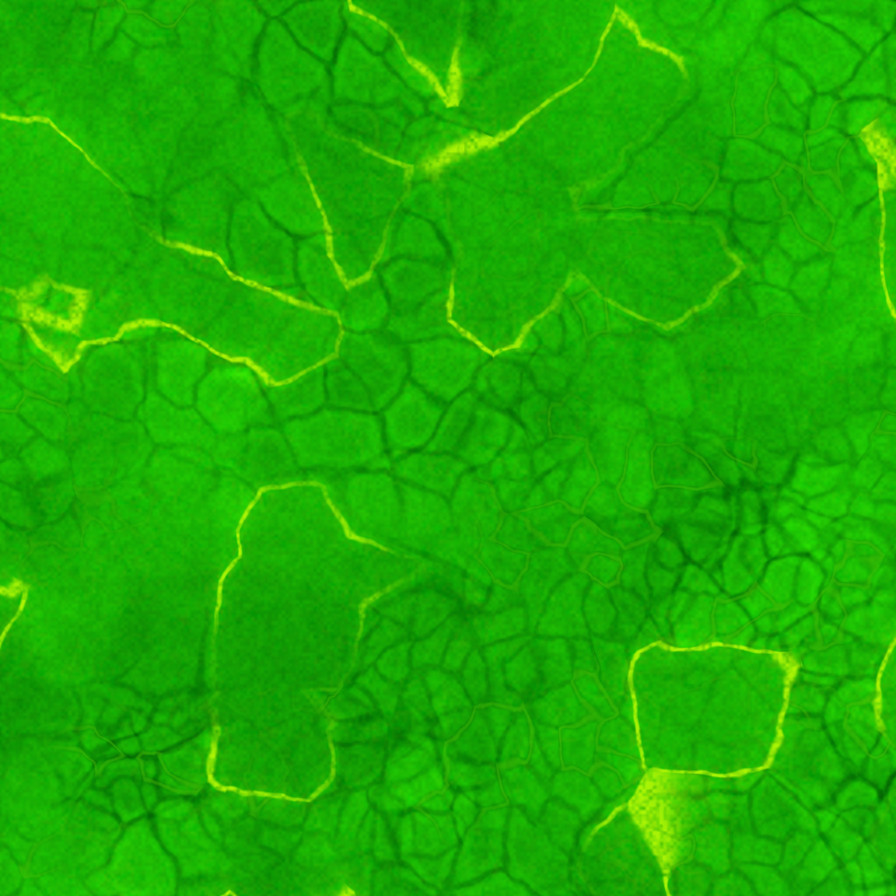
This texture is drawn by a Shadertoy shader. Its source:

```glsl
// Layered green plates: three scales of angular Voronoi cells with dark grooves.
// Randomly raised coarse cells merge into larger plates edged by a glowing
// yellow rim; clouds, wisps and fine grain roughen the surface.

#define PLATE_GRID 8.0
#define CELL_GRID 13.0
#define CHIP_GRID 23.0
#define RAISED_SHARE 0.23
#define STRETCH 1.28
#define RIM_WIDTH 0.0042
#define GROOVE_WIDTH 0.0045
#define GROOVE_DEPTH 0.13
#define GRAIN_AMOUNT 0.11
#define BASE_LEVEL 0.672
#define RIM_COLOR vec3(0.66, 0.95, 0.02)

// Integer hash of a lattice cell, three values in 0..1
vec3 hash3(vec2 cell, int seed) {
    uvec3 v = uvec3(ivec3(ivec2(cell) + 512, seed));
    v = v * 1664525u + 1013904223u;
    v.x += v.y * v.z; v.y += v.z * v.x; v.z += v.x * v.y;
    v ^= v >> 16u;
    v.x += v.y * v.z; v.y += v.z * v.x; v.z += v.x * v.y;
    return vec3(v >> 8u) / 16777216.0;
}

float noise(vec2 p, int seed) {
    vec2 i = floor(p), f = fract(p);
    f = f * f * (3.0 - 2.0 * f);
    float low = mix(hash3(i, seed).x, hash3(i + vec2(1, 0), seed).x, f.x);
    float high = mix(hash3(i + vec2(0, 1), seed).x, hash3(i + vec2(1, 1), seed).x, f.x);
    return mix(low, high, f.y);
}

float fbm(vec2 p, int seed) {
    float sum = 0.0, amp = 0.53;
    for (int i = 0; i < 4; i++) {
        sum += amp * noise(p, seed + i);
        p = p * 2.03 + 7.3;
        amp *= 0.5;
    }
    return sum;
}

// Box-like distance, stretched along one of four directions
float siteDistance(vec2 d, float pick) {
    float angle = floor(pick * 4.0) * 0.785398;
    float c = cos(angle), s = sin(angle);
    d = vec2(c * d.x + s * d.y, c * d.y - s * d.x) * vec2(1.0 / STRETCH, STRETCH);
    return mix(max(abs(d.x), abs(d.y)), length(d), 0.4);
}

// x: distance to cell border, y: signed distance to raised outline, z: cell tint
vec3 cells(vec2 p, float grid, int seed) {
    p *= grid;
    vec2 home = floor(p);
    float nearest = 9.0, second = 9.0, raised = 9.0, flatGround = 9.0, tint = 0.0;
    for (int y = -2; y <= 2; y++)
    for (int x = -2; x <= 2; x++) {
        vec2 cell = home + vec2(x, y);
        vec3 h = hash3(cell, seed);
        float d = siteDistance(p - cell - h.xy, fract(h.z * 57.0));
        if (d < nearest) {
            second = nearest;
            nearest = d;
            tint = fract(h.z * 131.0);
        } else second = min(second, d);
        if (h.z < RAISED_SHARE) raised = min(raised, d);
        else flatGround = min(flatGround, d);
    }
    return vec3(0.5 * (second - nearest) / grid, 0.5 * (flatGround - raised) / grid, tint);
}

// Soft line of the given half width centred on zero
float line(float d, float width) {
    return 1.0 - smoothstep(0.15 * width, width, abs(d));
}

// Brightness change of one cell layer: tint, groove and inner bevel
float relief(vec3 cell, float strength) {
    float body = (cell.z - 0.5) * 0.085 * smoothstep(0.0, 0.014, cell.x);
    float groove = GROOVE_DEPTH * line(cell.x, GROOVE_WIDTH);
    float bevel = 0.05 * line(cell.x - 0.0085, 0.006);
    return body + strength * (bevel - groove);
}

void mainImage(out vec4 fragColor, in vec2 fragCoord) {
    vec2 uv = fragCoord / iResolution.y;

    // Ragged outlines from a two-scale warp
    vec2 bend = vec2(noise(uv * 16.0, 1), noise(uv * 16.0, 2)) - 0.5;
    vec2 fray = vec2(noise(uv * 70.0, 3), noise(uv * 70.0, 4)) - 0.5;
    vec2 p = uv + 0.016 * bend + 0.0045 * fray;

    vec3 plate = cells(p, PLATE_GRID, 11);
    vec3 cell = cells(p + 0.37, CELL_GRID, 23);
    vec3 chip = cells(p + 0.71, CHIP_GRID, 37);
    float cellMask = smoothstep(0.25, 0.7, noise(uv * 6.0, 41));
    float chipMask = smoothstep(0.4, 0.75, noise(uv * 7.0, 43));
    float rimMask = smoothstep(0.2, 0.65, noise(uv * 8.0, 47));
    float inside = smoothstep(-0.004, 0.004, plate.y);
    float cover = 1.0 - 0.65 * inside;

    // Surface level from clouds, cell relief and wisps
    float level = BASE_LEVEL + 0.15 * (fbm(uv * 4.0, 51) - 0.5);
    level += relief(plate, 0.45 * cellMask * cover);
    level += relief(cell, 0.85 * cellMask) * cover;
    level += 0.6 * relief(chip, chipMask) * cover;
    float wisp = line(fbm(p * 19.0, 61) - 0.5, 0.05);
    level += 0.04 * wisp * (noise(uv * 9.0, 67) - 0.4);

    // Glow around raised plates, darker heart and outer shadow
    float glow = exp(-abs(plate.y) / 0.010) * rimMask;
    level += 0.085 * glow - 0.02 * inside;
    level -= 0.08 * line(plate.y + 0.011, 0.006) * (1.0 - rimMask);

    // Grain at two fine scales
    float grain = 0.6 * noise(uv * 256.0, 71) + 0.4 * noise(uv * 120.0, 73) - 0.5;
    float speck = noise(uv * 230.0, 79) - 0.5;
    level += GRAIN_AMOUNT * grain;

    // Green ramp with warm specks, then the yellow rim
    float warmth = 0.04 + 0.16 * glow + 0.08 * wisp;
    float red = 0.085 + 0.33 * (level - 0.66) + warmth * speck + 0.06 * glow;
    vec3 color = vec3(max(red, 0.02), level, 0.01);
    float rim = line(plate.y, RIM_WIDTH) * (0.12 + 0.88 * rimMask);
    color = mix(color, RIM_COLOR, rim * clamp(0.8 + 1.1 * grain, 0.0, 1.0));
    float thread = line(chip.y, 0.003) * chipMask * cover;
    color = mix(color, vec3(0.32, 0.80, 0.02), 0.4 * thread);

    fragColor = vec4(clamp(color, 0.0, 1.0), 1.0);
}
```
